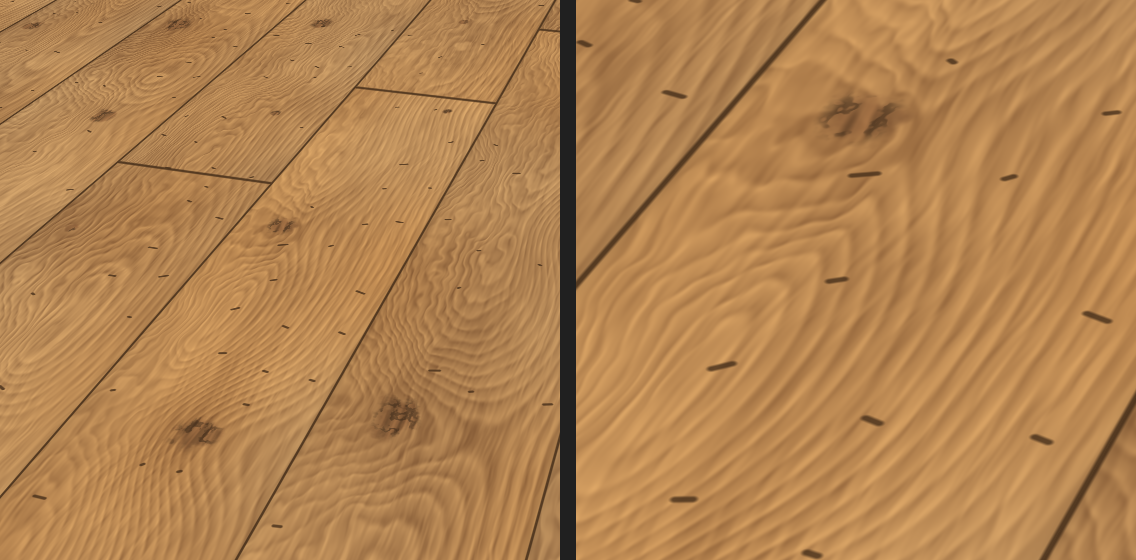
Left: the whole. Right: its middle third, enlarged.
A three.js fragment shader for this texture:

```glsl
// Rustic oak plank floor seen in perspective, with cathedral grain, knots and staggered joints.
varying vec2 vUv;

#define PLANK_SLOPE 0.2955
#define BOARD_LENGTH 6.0
#define JOINT_STAGGER 1.52
#define KNOT_SPACING 1.75
#define RING_COUNT 27.0
#define FIBRE_COUNT 85.0
#define EDGE_SOFTNESS 0.0015
#define DARK_WOOD vec3(0.53, 0.37, 0.225)
#define LIGHT_WOOD vec3(0.85, 0.66, 0.425)
#define KNOT_WOOD vec3(0.40, 0.27, 0.165)
#define GAP_COLOR vec3(0.27, 0.18, 0.10)

float hash(vec2 p) {
  return fract(sin(dot(p, vec2(127.1, 311.7))) * 43758.55);
}

float noise(vec2 p) {
  vec2 i = floor(p), f = fract(p);
  f = f * f * (3.0 - 2.0 * f);
  return mix(mix(hash(i), hash(i + vec2(1.0, 0.0)), f.x),
             mix(hash(i + vec2(0.0, 1.0)), hash(i + 1.0), f.x), f.y);
}

float fbm(vec2 p) {
  float sum = 0.0, amp = 0.5;
  for (int i = 0; i < 4; i++) {
    sum += amp * noise(p);
    p = p * 2.03 + 7.3;
    amp *= 0.5;
  }
  return sum / 0.9375;
}

// Short dark nicks: one jittered stroke in some of the cells.
float nicks(vec2 p) {
  vec2 grid = vec2(0.25, 0.36);
  vec2 cell = floor(p / grid);
  float pick = hash(cell + 3.7);
  vec2 jitter = vec2(hash(cell + 11.3), hash(cell + 23.9));
  vec2 d = p - (cell + 0.25 + 0.5 * jitter) * grid;
  float angle = 1.6 * (hash(cell + 41.1) - 0.6);
  d = mat2(cos(angle), -sin(angle), sin(angle), cos(angle)) * d;
  float halfLength = mix(0.004, 0.03, pick * pick * 4.0);
  d.x = max(abs(d.x) - halfLength, 0.0);
  return (1.0 - smoothstep(0.003, 0.012, length(d))) * step(pick, 0.42);
}

void main() {
  // Floor plane: x counts planks, y runs along them.
  float depth = 1.754 - vUv.y;
  vec2 ground = vec2(((1.422 - vUv.x) / depth - 0.275) / PLANK_SLOPE,
                     (vUv.x + 7.29) / depth);
  float plank = floor(ground.x);
  float across = fract(ground.x);
  float run = (ground.y - 10.23 + JOINT_STAGGER * plank) / BOARD_LENGTH;
  float seed = hash(vec2(plank + 5.0, floor(run) + 9.0));
  float along = ground.y + 37.0 * seed;
  vec2 grain = vec2(across, along);

  // Knots: a core, a brown halo and a push that bends the rings.
  float phase = fract(0.05 + 0.8 * plank);
  float row = floor(ground.y / KNOT_SPACING - phase);
  float ragged = fbm(grain * vec2(16.0, 11.0));
  float core = 0.0, halo = 0.0, push = 0.0;
  for (int i = -1; i <= 1; i++) {
    float j = row + float(i);
    float size = 0.5 + 0.5 * cos(1.3 * (plank + j - 3.0));
    vec2 center = vec2(0.1 + 0.8 * fract(0.525 + 0.1 * plank + 0.4 * j),
                       KNOT_SPACING * (j + phase));
    vec2 d = vec2(across, ground.y) - center;
    d.y /= 1.35;
    float dist = length(d);
    float radius = 0.025 + 0.075 * size;
    core += 1.0 - smoothstep(0.55, 1.15, dist / radius + 1.3 * (ragged - 0.5));
    halo += size * exp(-dist * dist * 17.0);
    push += (0.05 + 0.25 * size) * exp(-dist * dist * 7.0);
  }
  core = min(core, 1.0);

  // Growth rings of a wavering trunk, cut lengthwise.
  float waver = 0.15 * (noise(grain * vec2(3.0, 1.4)) - 0.5)
              + 0.035 * (noise(grain * vec2(9.0, 4.5)) - 0.5)
              + 0.012 * (noise(grain * vec2(30.0, 14.0)) - 0.5);
  float heart = 0.3 + 0.4 * seed + 0.35 * (noise(vec2(along * 0.4, 2.5)) - 0.5);
  float cut = 0.75 * (noise(vec2(along * 0.45, 8.5)) - 0.4);
  float trunk = length(vec2(across - heart + waver, cut)) + waver + push;
  float turn = 6.2832 * RING_COUNT * trunk;
  float ring = 0.5 + 0.5 * sin(turn + 0.6 * sin(turn));

  // Fibres and broad tone changes.
  float fiberX = FIBRE_COUNT * (across + 0.6 * waver);
  float fibre = noise(vec2(fiberX, along * 5.0));
  float pores = noise(vec2(fiberX * 1.3 + 20.0, along * 11.0));
  float patches = fbm(grain * vec2(2.2, 0.9) + 13.0);
  float ringStrength = mix(0.18, 0.46, noise(grain * vec2(2.5, 0.8) + 31.0));

  float tone = 0.66 + 0.14 * (seed - 0.5) + 0.55 * (patches - 0.5);
  tone += 0.30 * (fibre - 0.5) + 0.12 * (pores - 0.5);
  tone -= ringStrength * ring * (0.35 + 0.9 * pores);
  tone -= 0.22 * halo;
  vec3 color = mix(DARK_WOOD, LIGHT_WOOD, clamp(tone, -0.25, 1.1));

  float warmth = 0.6 * noise(grain * vec2(2.0, 0.7) + 51.0) + 0.4 * seed;
  color *= mix(vec3(0.98, 1.01, 1.07), vec3(1.04, 0.99, 0.91), warmth);

  // Knot wood with ragged cracks.
  float crack = 1.0 - smoothstep(0.02, 0.09, abs(ragged - 0.47));
  vec3 knotColor = KNOT_WOOD * (0.85 + 0.7 * fibre) * (1.0 - 0.45 * crack);
  color = mix(color, knotColor, 0.72 * core);
  color = mix(color, GAP_COLOR, 0.8 * nicks(grain));

  // Gaps between planks and boards, with a faint worn edge.
  float side = min(across, 1.0 - across);
  float end = min(fract(run), 1.0 - fract(run)) * BOARD_LENGTH;
  float sideBlur = EDGE_SOFTNESS / (depth * PLANK_SLOPE);
  float endBlur = EDGE_SOFTNESS * ground.y / depth;
  float gap = max(1.0 - smoothstep(0.002, 0.002 + 2.0 * sideBlur, side),
                  1.0 - smoothstep(0.004, 0.004 + 2.0 * endBlur, end));
  color *= 1.0 - 0.10 * exp(-side * 45.0);
  color = mix(color, GAP_COLOR, 0.85 * gap);

  gl_FragColor = vec4(color, 1.0);
}
```
